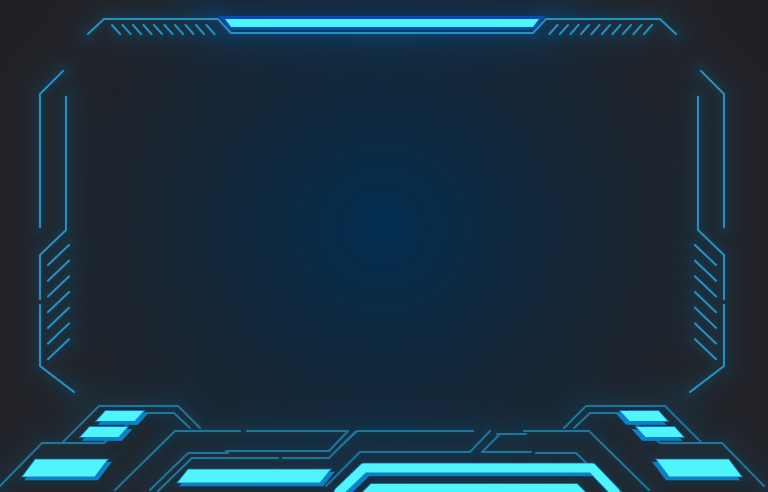
Give the GLSL for this background, as a Shadertoy shader.

```glsl
// A dark sci-fi display frame: a soft blue radial backdrop, mirrored neon
// brackets and hatching, and a console of glowing panels along the bottom.
// Everything is a distance field on a virtual 768 x 492 canvas, y upward.

const vec2 CANVAS = vec2(768.0, 492.0);
const float MIRROR_X = 382.0;
const vec3 CORE_BLUE = vec3(0.0, 0.18, 0.32);
const vec3 EDGE_DARK = vec3(0.13, 0.128, 0.145);
const vec3 LINE_BLUE = vec3(0.15, 0.57, 0.76);
const vec3 CONSOLE_BLUE = vec3(0.13, 0.46, 0.61);
const vec3 PANEL_CYAN = vec3(0.31, 0.96, 0.98);
const vec3 RIM_BLUE = vec3(0.05, 0.50, 0.78);
const vec3 GLOW_BLUE = vec3(-0.04, 0.12, 0.19);

float segment(vec2 p, vec2 a, vec2 b) {
    vec2 pa = p - a, ba = b - a;
    return length(pa - ba * clamp(dot(pa, ba) / dot(ba, ba), 0.0, 1.0));
}

// Open path through four points.
float path(vec2 p, vec2 a, vec2 b, vec2 c, vec2 d) {
    return min(segment(p, a, b), min(segment(p, b, c), segment(p, c, d)));
}

// Open path through three points.
float bend(vec2 p, vec2 a, vec2 b, vec2 c) {
    return min(segment(p, a, b), segment(p, b, c));
}

// Row of equal strokes, each shifted by one stride.
float hatch(vec2 p, vec2 a, vec2 b, vec2 stride, int count) {
    float d = 1e4;
    for (int i = 0; i < count; i++) {
        d = min(d, segment(p - stride * float(i), a, b));
    }
    return d;
}

// Slanted panel: lean is the x shift per unit of height.
float panel(vec2 p, vec2 center, vec2 halfSize, float lean) {
    vec2 q = p - center;
    float side = (abs(q.x - lean * q.y) - halfSize.x) / sqrt(1.0 + lean * lean);
    return max(side, abs(q.y) - halfSize.y);
}

float fill(float d, float px) {
    return 1.0 - smoothstep(-0.6 * px, 0.6 * px, d);
}

vec3 paint(vec3 base, vec3 ink, float d, float px) {
    return mix(base, ink, fill(d, px));
}

// Mirrored top strip and side brackets.
float frameLines(vec2 m) {
    float top = path(m, vec2(88, 458), vec2(104, 473), vec2(218, 473), vec2(231, 459));
    top = min(top, segment(m, vec2(231, 459), vec2(390, 459)));
    top = min(top, hatch(m, vec2(112, 467), vec2(120, 458), vec2(10.5, 0), 10));
    float side = bend(m, vec2(63, 421), vec2(40, 398), vec2(40, 265));
    side = min(side, path(m, vec2(66, 395), vec2(66, 262), vec2(40, 237), vec2(40, 193)));
    side = min(side, bend(m, vec2(40, 187), vec2(40, 126), vec2(74, 100)));
    side = min(side, hatch(m, vec2(48, 227), vec2(69, 247), vec2(0, -15.7), 7));
    return min(top, side);
}

// Mirrored corner outlines m, then the uneven middle traces p.
float consoleLines(vec2 m, vec2 p) {
    float d = path(m, vec2(63, 50), vec2(99, 86), vec2(178, 86), vec2(200, 64));
    d = min(d, path(m, vec2(0, 6), vec2(42, 49), vec2(104, 49), vec2(142, 79)));
    d = min(d, bend(m, vec2(142, 79), vec2(174, 79), vec2(190, 64)));
    d = min(d, bend(m, vec2(115, 2), vec2(175, 61), vec2(240, 61)));
    d = min(d, bend(m, vec2(150, 2), vec2(188, 39), vec2(228, 39)));
    d = min(d, path(p, vec2(247, 61), vec2(348, 61), vec2(329, 41), vec2(226, 41)));
    d = min(d, path(p, vec2(355, 60), vec2(329, 34), vec2(284, 34), vec2(283, 34)));
    d = min(d, bend(p, vec2(278, 34), vec2(192, 34), vec2(158, 1)));
    d = min(d, bend(p, vec2(338, 43), vec2(357, 61), vec2(473, 61)));
    d = min(d, path(p, vec2(490, 61), vec2(470, 40), vec2(360, 40), vec2(326, 6)));
    d = min(d, path(p, vec2(500, 58), vec2(482, 40), vec2(530, 40), vec2(531, 40)));
    return min(d, segment(p, vec2(497, 58), vec2(526, 58)));
}

// Solid bright shapes of the console.
float consolePanels(vec2 m, vec2 p) {
    float d = panel(m, vec2(120, 76), vec2(19, 5), 0.9);
    d = min(d, panel(m, vec2(104, 60), vec2(19, 5), 0.9));
    d = min(d, panel(m, vec2(65, 24), vec2(36, 8.5), 0.75));
    d = min(d, panel(p, vec2(254, 16), vec2(71, 6.5), 0.8));
    float arch = path(p, vec2(339, 0), vec2(364, 24), vec2(592, 24), vec2(615, 0)) - 4.5;
    vec2 bar = vec2(abs(p.x - 474.0), p.y);
    return min(d, min(arch, panel(bar, vec2(0, 4), vec2(107, 4), -1.0)));
}

void mainImage(out vec4 fragColor, in vec2 fragCoord) {
    vec2 p = fragCoord / iResolution.xy * CANVAS;
    float px = CANVAS.y / iResolution.y;
    vec2 m = vec2(MIRROR_X - abs(p.x - MIRROR_X), p.y);

    // Radial backdrop
    float radius = length((p - vec2(382, 264)) * vec2(1.0, 1.05));
    vec3 color = mix(CORE_BLUE, EDGE_DARK, pow(min(radius / 350.0, 1.0), 0.8));

    // Distances to each layer
    float frame = frameLines(m);
    float console = consoleLines(m, p);
    float lit = consolePanels(m, p);
    float rim = min(lit, consolePanels(m - vec2(3, -3), p - vec2(3, -3)));
    float topBar = panel(m, vec2(428, 469), vec2(200, 4), -0.75);

    // Halos, with a wide wash below the top bar
    color += GLOW_BLUE * (0.6 * exp(-frame / 11.0) + 0.5 * exp(-min(console, lit) / 14.0));
    color += vec3(-0.03, 0.04, 0.13) * exp(-max(topBar, 0.0) / 18.0);

    // Lines, then rims and bright faces
    color = paint(color, CONSOLE_BLUE, console - 1.0, px);
    color = paint(color, LINE_BLUE, frame - 1.0, px);
    color = paint(color, vec3(0.02, 0.30, 0.68), topBar - 3.0, px);
    color = paint(color, PANEL_CYAN, topBar, px);
    color = paint(color, RIM_BLUE, rim - 0.8, px);
    color = paint(color, PANEL_CYAN, lit, px);

    fragColor = vec4(clamp(color, 0.0, 1.0), 1.0);
}
```
